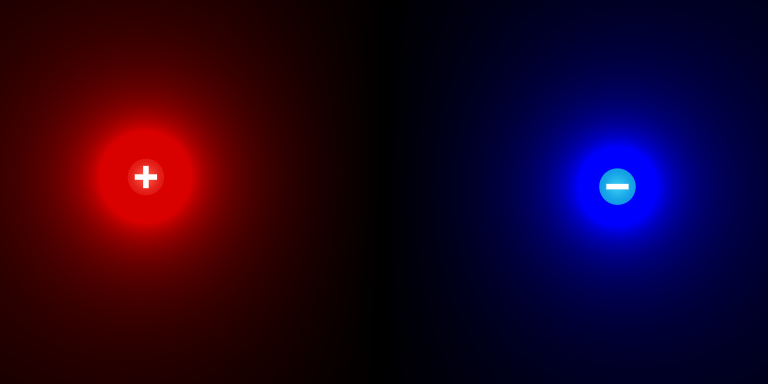
A WebGL 2 fragment shader for this background:

```glsl
#version 300 es
precision highp float;
// Electric potential of a dipole: a red positive and a blue negative charge on black.

uniform vec2 u_resolution;
out vec4 outColor;

// Lengths are in canvas heights, origin at the lower left.
const vec2 POSITIVE_POS = vec2(0.380, 0.539);
const vec2 NEGATIVE_POS = vec2(1.608, 0.514);
const float POTENTIAL_GAIN = 0.112;
const float POSITIVE_LIMIT = 0.85;
const float NEGATIVE_LIMIT = 1.0;
const float MIN_DISTANCE = 0.001;

const float CORE_RADIUS = 0.0475;
const vec3 POSITIVE_CENTER = vec3(1.0, 0.33, 0.27);
const vec3 POSITIVE_RIM = vec3(0.88, 0.10, 0.08);
const vec3 NEGATIVE_CENTER = vec3(0.20, 0.78, 0.95);
const vec3 NEGATIVE_RIM = vec3(0.07, 0.62, 0.90);

const vec2 BAR_HALF_SIZE = vec2(0.0290, 0.0072);
const vec3 SIGN_COLOR = vec3(1.0);

float boxDistance(vec2 p, vec2 halfSize) {
    vec2 d = abs(p) - halfSize;
    return length(max(d, 0.0)) + min(max(d.x, d.y), 0.0);
}

// Antialiased coverage of a signed distance.
float coverage(float dist, float pixel) {
    return clamp(0.5 - dist / pixel, 0.0, 1.0);
}

// Shaded core disc with its sign on top.
vec3 drawCore(vec3 base, vec2 p, float signDistance, vec3 center, vec3 rim, float pixel) {
    float radius = length(p);
    vec3 disc = mix(center, rim, smoothstep(0.0, CORE_RADIUS, radius));
    vec3 color = mix(base, disc, coverage(radius - CORE_RADIUS, pixel));
    return mix(color, SIGN_COLOR, coverage(signDistance, pixel));
}

void main() {
    float pixel = 1.0 / u_resolution.y;
    vec2 p = gl_FragCoord.xy * pixel;
    vec2 toPositive = p - POSITIVE_POS;
    vec2 toNegative = p - NEGATIVE_POS;

    // Signed potential: positive glows red, negative glows blue
    float potential = POTENTIAL_GAIN * (1.0 / max(length(toPositive), MIN_DISTANCE)
                                      - 1.0 / max(length(toNegative), MIN_DISTANCE));
    vec3 color = vec3(clamp(potential, 0.0, POSITIVE_LIMIT), 0.0,
                      clamp(-potential, 0.0, NEGATIVE_LIMIT));

    // Charge cores
    float minusSign = boxDistance(toNegative, BAR_HALF_SIZE);
    float plusSign = min(boxDistance(toPositive, BAR_HALF_SIZE),
                         boxDistance(toPositive, BAR_HALF_SIZE.yx));
    color = drawCore(color, toPositive, plusSign, POSITIVE_CENTER, POSITIVE_RIM, pixel);
    color = drawCore(color, toNegative, minusSign, NEGATIVE_CENTER, NEGATIVE_RIM, pixel);

    outColor = vec4(color, 1.0);
}
```
